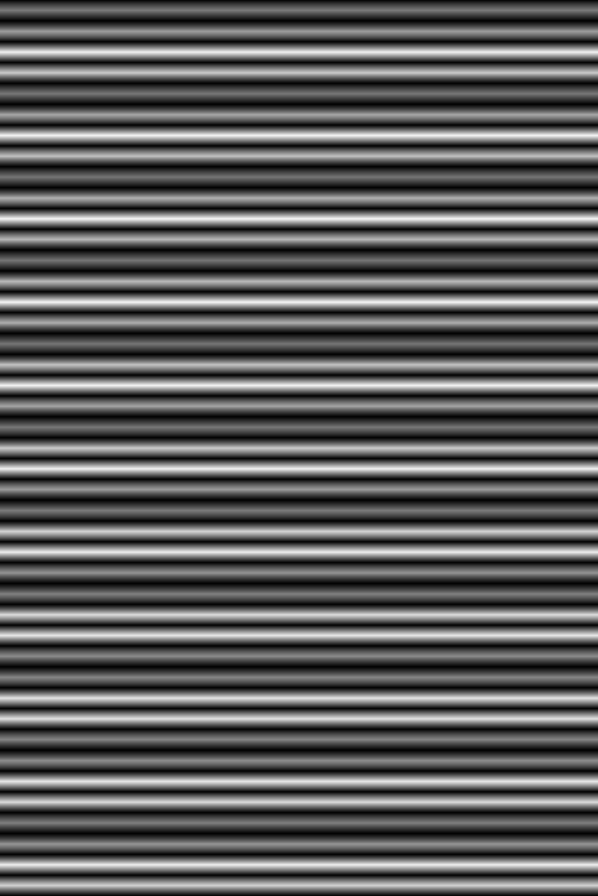
This pattern is drawn by a Shadertoy shader. Its source:

```glsl
// Horizontal grey ribs: 43 triangular ridges stacked over the canvas height,
// each fading linearly from a bright crest to a black groove. A slower cosine
// with 11 cycles beats against them, so crests run from dim to bright.

const float TAU = 6.2831853;

// Linear ridge: 1 at the middle of each rib, 0 in the grooves.
float ridge(float y) {
    return 1.0 - 2.0 * abs(fract(43.0 * y) - 0.5);
}

// Slow swell of the crest brightness.
float swell(float y) {
    return 0.715 + 0.255 * cos(TAU * (11.0 * y - 0.305));
}

void mainImage(out vec4 fragColor, in vec2 fragCoord) {
    // Average several rows inside the pixel to smooth crests and grooves.
    const int ROWS = 6;
    float grey = 0.0;
    for (int i = 0; i < ROWS; i++) {
        float offset = (float(i) + 0.5) / float(ROWS) - 0.5;
        float y = (fragCoord.y + offset) / iResolution.y;
        grey += ridge(y) * swell(y);
    }
    fragColor = vec4(vec3(grey / float(ROWS)), 1.0);
}
```
